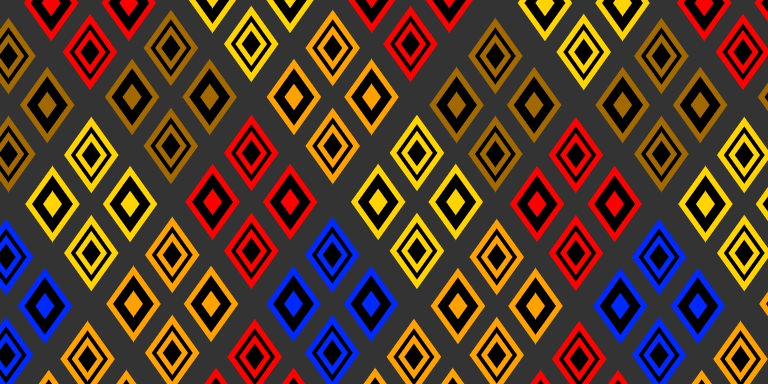
A WebGL 2 fragment shader for this pattern:

```glsl
#version 300 es
precision highp float;
// Staggered clusters of four nested diamonds in bright colours on charcoal.

uniform vec2 u_resolution;
out vec4 outColor;

// Lengths are in canvas heights, measured from the top left corner.
const vec2 PITCH = vec2(0.4251, 0.2656);     // cluster spacing
const float EVEN_START = 0.2344;             // first cluster of even rows
const float ODD_START = 0.0208;              // first cluster of odd rows
const vec2 DIAMOND_HALF = vec2(0.0711, 0.0995);
const vec2 PETAL_OFFSET = vec2(0.1010, 0.1276);
const float DRIFT = 0.0026;                  // unit of uneven placement
const float COLUMNS = 4.0;                   // clusters before a row repeats
const float ROWS = 5.0;

// Nested outlines, as fractions of a diamond
const float RIM_INNER = 0.75;
const float RING_OUTER = 0.58;
const float CORE = 0.35;

const vec3 CHARCOAL = vec3(0.2);
const vec3 RED = vec3(1.0, 0.0, 0.0);
const vec3 YELLOW = vec3(1.0, 0.83, 0.0);
const vec3 ORANGE = vec3(1.0, 0.63, 0.0);
const vec3 BROWN = vec3(0.63, 0.41, 0.0);
const vec3 BLUE = vec3(0.0, 0.16, 1.0);

const vec3 EVEN_COLORS[5] = vec3[5](RED, BROWN, YELLOW, BLUE, ORANGE);
const vec3 ODD_COLORS[5] = vec3[5](YELLOW, BROWN, RED, ORANGE, RED);

// Color of a cluster: two alternate in each row, with one orange accent
vec3 clusterColor(float column, float row) {
    int r = int(row);
    if (r == 1 && column == 2.0) return ORANGE;
    return mod(column, 2.0) < 0.5 ? EVEN_COLORS[r] : ODD_COLORS[r];
}

// Uneven placement from sines that repeat with the columns
vec2 clusterDrift(float column, float row) {
    float angle = 6.2831853 * column / COLUMNS;
    float x = -1.0 - 2.0 * cos(1.75 * row) * cos(2.0 * angle)
            + 3.0 * exp(-row) * cos(angle)
            + (row < 0.5 ? -3.0 : 1.0) * sin(angle);
    float swing = mix(5.7, 1.5, step(1.5, row));
    float y = -1.0 + swing * cos(angle + 0.7853982);
    return DRIFT * vec2(x, y);
}

// Diamond metric: 0 at the centre, 1 on the outline
float diamond(vec2 p) {
    p = abs(p) / DIAMOND_HALF;
    return p.x + p.y;
}

float rowStart(float row) {
    return mod(row, 2.0) < 0.5 ? EVEN_START : ODD_START;
}

void main() {
    vec2 p = gl_FragCoord.xy / u_resolution.y;
    p.y = 1.0 - p.y;
    float pixel = length(1.0 / DIAMOND_HALF) / u_resolution.y;
    vec3 color = CHARCOAL;

    // Visit the nearest clusters
    float nearRow = round(p.y / PITCH.y);
    for (float j = -1.0; j <= 1.0; j++) {
        float row = nearRow + j;
        float start = rowStart(row);
        float nearColumn = round((p.x - start) / PITCH.x);
        for (float i = -1.0; i <= 1.0; i++) {
            float column = nearColumn + i;
            float c = mod(column, COLUMNS);
            float r = mod(row, ROWS);
            vec2 center = vec2(start + column * PITCH.x, row * PITCH.y);

            // Mirror the cluster: one upright and one side diamond remain
            vec2 q = abs(p - center - clusterDrift(c, r));
            float upright = diamond(q - vec2(0.0, PETAL_OFFSET.y));
            float side = diamond(q - vec2(PETAL_OFFSET.x, 0.0));
            float d = min(upright, side);

            // Coverage inside the four nested outlines
            vec4 edges = vec4(1.0, RIM_INNER, RING_OUTER, CORE);
            vec4 cover = clamp((edges - d) / pixel + 0.5, 0.0, 1.0);
            float rim = cover.x - cover.y;
            float middle = upright < side ? cover.z - cover.w : cover.w;
            color = color * (1.0 - cover.x)
                  + clusterColor(c, r) * (rim + middle);
        }
    }
    outColor = vec4(color, 1.0);
}
```
